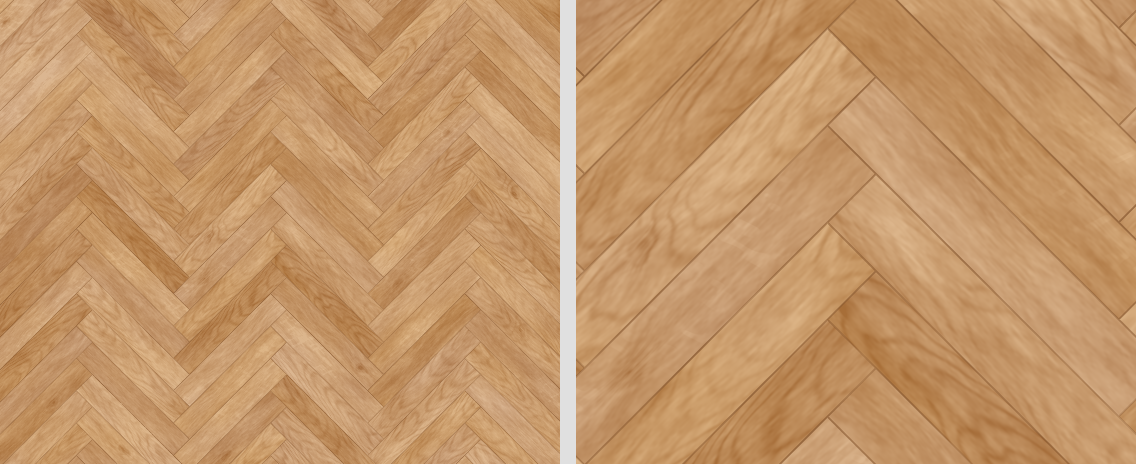
Left: the whole. Right: its middle third, enlarged.
Write a WebGL 2 fragment shader that draws this texture.

```glsl
#version 300 es
precision highp float;

uniform vec2 u_resolution;
out vec4 outColor;

#define CELL 0.0289              // half diagonal of a plank-width square
#define PLANK_RATIO 6.0          // plank length / plank width
#define ORIGIN vec2(0.3385, 0.0443)
#define SEAM_HALF_WIDTH 0.013    // in plank widths
#define SEAM_STRENGTH 0.62
#define TONE_SPREAD 0.50         // difference between planks
#define CLOUD_STRENGTH 0.62
#define GRAIN_STRENGTH 0.46
#define RING_STRENGTH 0.26
#define KNOT_CHANCE 0.16

const vec3 DARK_OAK = vec3(0.668, 0.455, 0.262);
const vec3 LIGHT_OAK = vec3(0.846, 0.688, 0.518);
const vec3 SEAM_BROWN = vec3(0.53, 0.345, 0.19);

float hash(vec2 p) {
  vec3 q = fract(vec3(p.xyx) * 0.1031);
  q += dot(q, q.yzx + 33.33);
  return fract((q.x + q.y) * q.z);
}

float noise(vec2 p) {
  vec2 i = floor(p), f = fract(p);
  f = f * f * (3.0 - 2.0 * f);
  return mix(mix(hash(i), hash(i + vec2(1, 0)), f.x),
             mix(hash(i + vec2(0, 1)), hash(i + vec2(1, 1)), f.x), f.y);
}

float fbm(vec2 p) {
  float sum = 0.0, amp = 0.57;
  for (int k = 0; k < 3; k++) {
    sum += amp * noise(p);
    p = p * 2.03 + 17.3;
    amp *= 0.5;
  }
  return sum;
}

// Position inside a plank (along, across); id differs for every plank.
vec2 herringbone(vec2 p, out vec2 id) {
  vec2 g = vec2(p.x + p.y, p.y - p.x) * 0.5;
  vec2 cell = floor(g);
  float offset = mod(cell.x - cell.y, 2.0 * PLANK_RATIO);
  if (offset < PLANK_RATIO) {
    vec2 start = cell - vec2(offset, 0.0);
    id = start;
    return g - start;
  }
  vec2 start = cell - vec2(0.0, 2.0 * PLANK_RATIO - 1.0 - offset);
  id = start + 157.0;
  return (g - start).yx;
}

// Tone of the wood: 0 is dark, 1 is light.
float oakTone(vec2 q, vec2 id) {
  float seed = hash(id + 11.0), kind = hash(id + 37.0), place = hash(id + 71.0);
  vec2 w = q + vec2(seed, kind) * 180.0;

  // Knot, which also bends the grain around it
  vec2 knotAt = vec2(mix(0.8, PLANK_RATIO - 0.8, place), mix(0.3, 0.7, seed));
  vec2 away = (q - knotAt) * vec2(0.8, 1.5);
  float hasKnot = step(hash(id + 93.0), KNOT_CHANCE);
  float r = length(away) + 0.16 * (noise(w * 5.0) - 0.5);
  float halo = hasKnot * exp(-r * r * 5.0);
  w.y += 0.35 * halo * away.y;

  // Soft clouds, long fibres and short sharp pores
  float bend = 0.25 * (noise(w * vec2(0.7, 1.2)) - 0.5);
  float cloud = fbm(w * vec2(0.5, 1.4));
  float fibre = fbm(vec2(w.x * 0.9, (w.y + bend) * 8.0));
  float pore = noise(vec2(w.x * 4.5, (w.y + bend) * 22.0));
  float speck = noise(w * vec2(13.0, 26.0));

  // Arched growth rings on part of the planks
  float across = q.y - mix(0.2, 0.8, place);
  float side = kind > 0.75 ? -1.0 : 1.0;
  float field = side * q.x * 1.25 + 6.5 * across * across
              + 2.2 * fbm(w * vec2(0.7, 1.8)) + 1.5 * halo;
  float ring = pow(0.5 + 0.5 * cos(6.2832 * field), 3.0);
  float arched = smoothstep(0.45, 0.65, kind) * (0.4 + 0.9 * noise(w * 0.8 + 5.0));

  // Pale flecks lying across the grain on other planks
  float fleck = smoothstep(0.6, 0.8, noise(vec2(w.x * 9.0 + w.y * 3.0, w.y * 5.0)));
  fleck *= (1.0 - smoothstep(0.25, 0.4, kind)) * smoothstep(0.4, 0.7, cloud);

  float tone = 0.60 + TONE_SPREAD * (seed - 0.5) + CLOUD_STRENGTH * (cloud - 0.5);
  tone += GRAIN_STRENGTH * (fibre - 0.5) + 0.22 * (pore - 0.5) + 0.13 * (speck - 0.5);
  tone += 0.14 * fleck - RING_STRENGTH * ring * arched;
  tone -= hasKnot * (0.45 * exp(-r * r * 45.0) + 0.2 * halo * (0.5 + 0.5 * cos(r * 30.0)));
  return tone;
}

void main() {
  vec2 p = (gl_FragCoord.xy / u_resolution.x - ORIGIN) / CELL;
  vec2 id;
  vec2 q = herringbone(p, id);

  // Wood colour, with warmth changing per plank and along it
  float tone = clamp(oakTone(q, id), -0.1, 1.1);
  vec3 color = mix(DARK_OAK, LIGHT_OAK, tone);
  float warmth = hash(id + 5.0) + 0.8 * noise(q * vec2(0.7, 1.5) + id) - 0.9;
  color += vec3(0.006, -0.004, -0.036) * warmth;

  // Thin seams, faint in some stretches
  vec2 gap = min(q, vec2(PLANK_RATIO, 1.0) - q);
  float edge = min(gap.x, gap.y);
  float pixel = 0.7071 / (u_resolution.x * CELL);
  float seam = 1.0 - smoothstep(SEAM_HALF_WIDTH - 0.5 * pixel, SEAM_HALF_WIDTH + 0.6 * pixel, edge);
  float wear = 0.45 + 0.8 * noise(p * 0.9 + 40.0);
  color = mix(color, SEAM_BROWN, seam * SEAM_STRENGTH * wear);

  outColor = vec4(color, 1.0);
}
```
